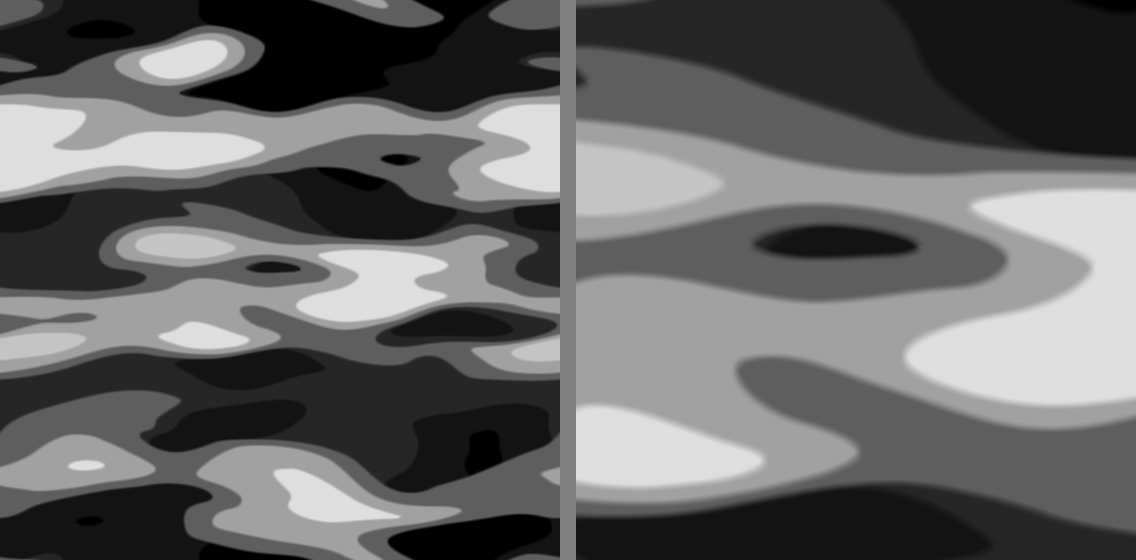
Left: the whole. Right: its middle third, enlarged.
Reproduce this pattern procedurally as a Shadertoy shader.

```glsl
// Flowing grey camouflage: pointed dark lenses parted by pale, wavy streaks.
// Noise on a wrapping lattice of flat diamonds is bent by smaller noises and
// cut into flat tones; a second field picks the shade in dark and pale areas.

// Diamonds per canvas side; each pair has an even sum so that the noise wraps.
const vec2 LENS_GRID   = vec2(3.0, 11.0);
const vec2 DETAIL_GRID = vec2(6.0, 22.0);
const vec2 TONE_GRID   = vec2(2.0, 4.0);
const vec2 SWAY_GRID   = vec2(2.0, 4.0);
const vec2 RIPPLE_GRID = vec2(5.0, 11.0);

const vec2  SWAY_SIZE   = vec2(0.04, 0.045);
const float RIPPLE_SIZE = 0.015;
const float DETAIL_SIZE = 0.12;
const float STAGGER     = 0.25;   // 0 = random lenses, 1 = strict alternation
const float DEPTH_SHADE = 0.8;    // how much the lens cores darken
const float EDGE_WIDTH  = 0.0028; // half width of an edge in canvas units

// Field levels where one tone gives way to the next.
const float MID_LEVEL    = -0.07;
const float LIGHT_LEVEL  = 0.16;
const float BRIGHT_LEVEL = 0.43;
const float DEEP_LEVEL   = -0.08;
const float BLACK_LEVEL  = 0.48;
const float SILVER_LEVEL = -0.39;

const float BLACK    = 0.0;
const float DEEP     = 0.075;
const float CHARCOAL = 0.15;
const float MID      = 0.37;
const float LIGHT    = 0.63;
const float SILVER   = 0.77;
const float BRIGHT   = 0.87;

float hash(vec3 p) {
    p = fract((p + 17.0) * 0.1031);
    p += dot(p, p.zyx + 31.32);
    return fract((p.x + p.y) * p.z);
}

// Wrapped value in -1..1 at a diamond corner. The upper half is the negative
// of the lower half moved sideways, which keeps light and dark in balance.
float cornerValue(vec2 corner, vec2 grid, float stagger, float seed) {
    vec2 place = vec2(corner.x + corner.y, corner.x - corner.y);
    place = floor(mod(place + 0.5, 2.0 * grid));
    float flip = 1.0;
    if (place.y >= grid.y) {
        place = floor(mod(place + grid + 0.5, 2.0 * grid));
        flip = -1.0;
    }
    float random = 2.0 * hash(vec3(place, seed)) - 1.0;
    float alternate = 1.0 - 2.0 * mod(place.x, 2.0);
    return flip * mix(random, alternate, stagger);
}

// Value noise whose cell axes run along the two diagonals.
float diamondNoise(vec2 uv, vec2 grid, float stagger, float seed) {
    vec2 q = uv * grid;
    vec2 p = vec2(q.x + q.y, q.x - q.y);
    vec2 cell = floor(p);
    vec2 f = p - cell;
    f = f * f * (3.0 - 2.0 * f);
    float a = cornerValue(cell, grid, stagger, seed);
    float b = cornerValue(cell + vec2(1.0, 0.0), grid, stagger, seed);
    float c = cornerValue(cell + vec2(0.0, 1.0), grid, stagger, seed);
    float d = cornerValue(cell + vec2(1.0, 1.0), grid, stagger, seed);
    return mix(mix(a, b, f.x), mix(c, d, f.x), f.y);
}

// Broad sway first, then small ripples along the bent flow.
vec2 bend(vec2 uv) {
    uv += SWAY_SIZE * vec2(diamondNoise(uv, SWAY_GRID, 0.0, 3.0),
                           diamondNoise(uv, SWAY_GRID, 0.0, 8.0));
    uv.y += RIPPLE_SIZE * diamondNoise(uv, RIPPLE_GRID, 0.0, 13.0);
    return uv;
}

// Field change across half an edge, so that all edges are equally sharp.
float edgeOf(float field) {
    return fwidth(field) * max(1.0, EDGE_WIDTH * iResolution.y) + 0.0005;
}

float rise(float level, float value, float edge) {
    return smoothstep(level - edge, level + edge, value);
}

void mainImage(out vec4 fragColor, in vec2 fragCoord) {
    vec2 uv = bend(fragCoord / iResolution.xy);

    float height = diamondNoise(uv, LENS_GRID, STAGGER, 21.0)
                 + DETAIL_SIZE * diamondNoise(uv, DETAIL_GRID, 0.0, 34.0);
    float tone = diamondNoise(uv + 0.13, TONE_GRID, 0.0, 55.0);
    float shade = tone + DEPTH_SHADE * max(MID_LEVEL - height, 0.0);

    float heightEdge = edgeOf(height);
    float shadeEdge = edgeOf(shade);

    // Shades inside the dark lenses and the pale streaks
    float dark = mix(CHARCOAL, DEEP, rise(DEEP_LEVEL, shade, shadeEdge));
    dark = mix(dark, BLACK, rise(BLACK_LEVEL, shade, shadeEdge));
    float pale = mix(SILVER, BRIGHT, rise(SILVER_LEVEL, tone, edgeOf(tone)));

    // Stack the tones from low to high
    float grey = mix(dark, MID, rise(MID_LEVEL, height, heightEdge));
    grey = mix(grey, LIGHT, rise(LIGHT_LEVEL, height, heightEdge));
    grey = mix(grey, pale, rise(BRIGHT_LEVEL, height, heightEdge));

    fragColor = vec4(vec3(grey), 1.0);
}
```
